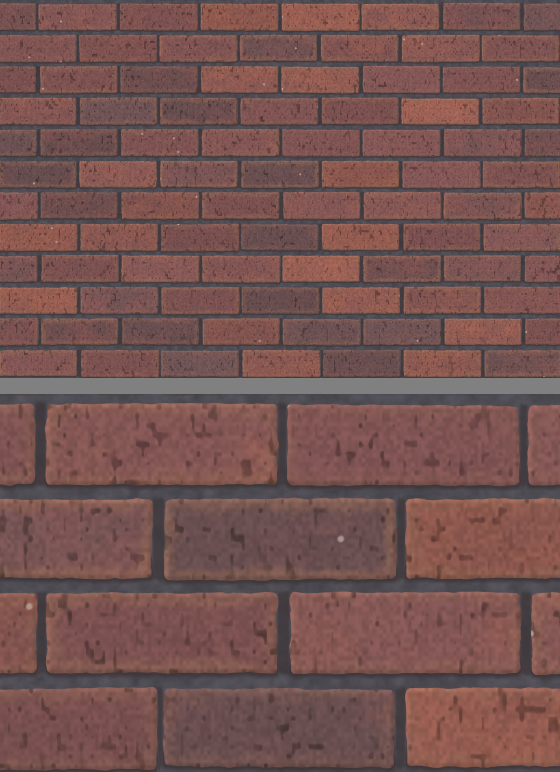
Top, the full canvas; bottom, a detail of the centre.
A WebGL 1 fragment shader for this texture:

```glsl
precision highp float;
uniform vec2 u_resolution;

#define COLUMNS 6.94
#define ROWS 12.0
#define BRICK_ASPECT 2.553
#define BED_JOINT 0.16
#define HEAD_JOINT 0.115
#define MORTAR vec3(0.31, 0.30, 0.33)
#define SHADOW vec3(0.23, 0.20, 0.21)
#define DARK_CLAY vec3(0.42, 0.315, 0.32)
#define RED_CLAY vec3(0.50, 0.33, 0.325)
#define WARM_CLAY vec3(0.60, 0.37, 0.32)
#define RIM_CLAY vec3(0.54, 0.39, 0.345)

float hash(vec2 p) {
  return fract(sin(dot(p, vec2(127.1, 311.7))) * 43758.5453);
}

float noise(vec2 p) {
  vec2 i = floor(p), f = fract(p);
  f = f * f * (3.0 - 2.0 * f);
  return mix(mix(hash(i), hash(i + vec2(1.0, 0.0)), f.x),
             mix(hash(i + vec2(0.0, 1.0)), hash(i + vec2(1.0, 1.0)), f.x), f.y);
}

float fbm(vec2 p) {
  float sum = 0.0, amplitude = 0.5;
  for (int i = 0; i < 3; i++) {
    sum += amplitude * noise(p);
    p = p * 2.1 + 17.3;
    amplitude *= 0.5;
  }
  return sum / 0.875;
}

float roundedBox(vec2 p, vec2 halfSize, float radius) {
  vec2 q = abs(p) - halfSize + radius;
  return length(max(q, 0.0)) + min(max(q.x, q.y), 0.0) - radius;
}

vec3 mortarColor(vec2 p, vec2 c, vec2 halfSize, float d) {
  vec3 color = MORTAR * (0.82 + 0.34 * fbm(p * 9.0));
  // shade cast under the brick and inside the narrow head joints
  float under = smoothstep(0.0, halfSize.y, c.y) * (1.0 - smoothstep(0.0, 0.07, d));
  float head = smoothstep(-0.01, 0.03, abs(c.x) - halfSize.x)
             * (1.0 - smoothstep(-0.02, 0.04, abs(c.y) - halfSize.y));
  return mix(color, SHADOW, max(0.85 * under, 0.65 * head));
}

vec3 brickColor(vec2 p, vec2 c, vec2 id, vec2 halfSize, float d) {
  // firing tone of each brick, with cloudy patches
  float tone = hash(id + 3.7) + 0.45 * (fbm(p * vec2(1.6, 2.6) + id * 5.0) - 0.5);
  vec3 color = mix(DARK_CLAY, RED_CLAY, smoothstep(0.0, 0.4, tone));
  color = mix(color, WARM_CLAY, smoothstep(0.5, 1.05, tone));
  color *= 0.95 + 0.1 * hash(id + 21.4);

  // brownish burnt rim
  float rim = smoothstep(-0.17, -0.06, d + 0.16 * (fbm(p * 5.0) - 0.5));
  vec3 rimColor = mix(RIM_CLAY, color * vec3(1.08, 1.05, 0.92), 0.4);
  color = mix(color, rimColor, rim * (0.3 + 0.6 * hash(id + 9.1)));

  // grain, wire-cut pits and pale flecks
  color *= 0.91 + 0.18 * noise(p * vec2(27.0, 21.0));
  float pits = smoothstep(0.70, 0.92, noise(p * vec2(17.0, 10.0) + 40.0));
  color *= 1.0 - 0.33 * pits * (0.35 + 0.65 * noise(p * 3.0));
  vec2 fleckCell = floor(p * 7.0);
  vec2 fleckPoint = fract(p * 7.0) - 0.5;
  float fleck = step(0.993, hash(fleckCell + 71.0))
              * (1.0 - smoothstep(0.12, 0.35, length(fleckPoint)));
  color = mix(color, vec3(0.76, 0.66, 0.62), 0.75 * fleck);

  // light on the upper left edges, shade on the lower right ones
  vec2 edge = smoothstep(halfSize - 0.06, halfSize - 0.01, abs(c)) * sign(c);
  float light = -edge.y - 0.8 * edge.x;
  return color * (1.0 + 0.12 * clamp(light, -1.6, 1.0));
}

void main() {
  vec2 uv = gl_FragCoord.xy / u_resolution;
  vec2 p = vec2(uv.x * COLUMNS * BRICK_ASPECT, (1.0 - uv.y) * ROWS - 0.035);
  float pixel = ROWS / u_resolution.y;

  // running bond, drifting slightly from course to course
  float row = floor(p.y);
  float offset = mix(0.466, 0.955, mod(row, 2.0)) + 0.0025 * row;
  float x = p.x / BRICK_ASPECT - offset;
  vec2 id = vec2(floor(x), row);
  vec2 c = vec2((fract(x) - 0.5) * BRICK_ASPECT, fract(p.y) - 0.5);

  // uneven size, placement and outline
  vec2 random = vec2(hash(id + 1.3), hash(id + 5.9)) - 0.5;
  vec2 halfSize = 0.5 * vec2(BRICK_ASPECT - HEAD_JOINT, 1.0 - BED_JOINT);
  halfSize -= 0.02 * random.yx;
  c += vec2(0.04, 0.025) * random;
  c.y += 0.012 * c.x * (hash(id + 12.2) - 0.5);
  float d = roundedBox(c, halfSize, 0.05) + 0.045 * (fbm(p * 6.0) - 0.5);

  float mask = 1.0 - smoothstep(-0.7 * pixel, 0.7 * pixel, d);
  vec3 color = mix(mortarColor(p, c, halfSize, d),
                   brickColor(p, c, id, halfSize, d), mask);
  gl_FragColor = vec4(color, 1.0);
}
```
